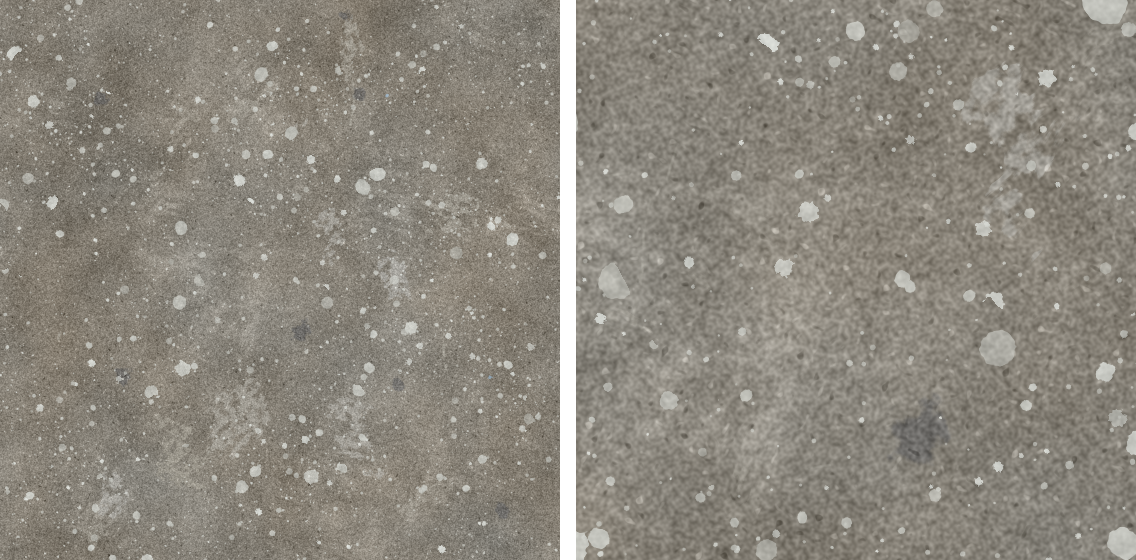
Left: the whole. Right: its middle third, enlarged.
Reproduce this texture procedurally as a Shadertoy shader.

```glsl
// Worn grey-brown concrete floor with scuffs, stains and scattered pale paint drops

const float TAU = 6.28318;

// Three random values in 0..1 for an integer cell and seed
vec3 hash3(vec2 cell, float seed) {
    uvec3 v = uvec3(ivec3(vec3(cell, seed)));
    v = v * 1664525u + 1013904223u;
    v.x += v.y * v.z; v.y += v.z * v.x; v.z += v.x * v.y;
    v ^= v >> 16u;
    v.x += v.y * v.z; v.y += v.z * v.x; v.z += v.x * v.y;
    return vec3(v >> 8u) / 16777216.0;
}

float cornerSlope(vec2 cell, vec2 offset) {
    float a = TAU * hash3(cell, 7.0).x;
    return dot(vec2(cos(a), sin(a)), offset);
}

float gradientNoise(vec2 p) {
    vec2 i = floor(p), f = p - i;
    vec2 u = f * f * f * (f * (f * 6.0 - 15.0) + 10.0);
    vec2 e = vec2(0.0, 1.0);
    return mix(mix(cornerSlope(i, f), cornerSlope(i + e.yx, f - e.yx), u.x),
               mix(cornerSlope(i + e, f - e), cornerSlope(i + 1.0, f - 1.0), u.x), u.y);
}

float fbm(vec2 p) {
    float sum = 0.0, amp = 0.5;
    for (int i = 0; i < 5; i++) {
        sum += amp * gradientNoise(p);
        p = mat2(1.6, 1.2, -1.2, 1.6) * p + 17.3;
        amp *= 0.5;
    }
    return sum;
}

vec2 rotate(vec2 p, float a) {
    return mat2(cos(a), -sin(a), sin(a), cos(a)) * p;
}

// One size class of paint drops: rgb colour and coverage
vec4 paintDrops(vec2 p, float cells, float density, float pixel) {
    vec4 paint = vec4(0.0);
    vec2 home = floor(p * cells);
    for (int k = 0; k < 9; k++) {
        vec2 cell = home + vec2(k % 3, k / 3) - 1.0;
        vec3 place = hash3(cell, cells), look = hash3(cell, cells + 1.0);
        if (place.z > density) continue;
        vec2 q = rotate(p * cells - cell - place.xy, TAU * look.y);
        q.x *= mix(1.0, 0.8, look.z * look.z);
        float radius = mix(0.09, 0.24, look.x * look.x);
        float ragged = mix(0.15, 0.7, pow(look.y, 4.0));
        float wobble = gradientNoise(q * 1.8 / radius + cell * 5.0) + 0.5 * gradientNoise(q * 4.0 / radius + cell * 3.0);
        float edge = length(q) - radius * (1.0 + ragged * wobble);
        float cover = smoothstep(0.7 * pixel, -0.7 * pixel, edge / cells) * mix(0.5, 1.0, sqrt(look.z));
        vec3 tint = mix(vec3(0.73, 0.73, 0.70), vec3(0.84, 0.85, 0.83), look.y);
        if (look.z > 0.99 && cells < 40.0) tint = vec3(0.60, 0.68, 0.74);
        if (cover > paint.a) paint = vec4(tint, cover);
    }
    return paint;
}

void mainImage(out vec4 fragColor, in vec2 fragCoord) {
    float pixel = 1.0 / iResolution.y;
    vec2 p = fragCoord * pixel;
    float rough = fbm(p * 16.0 + 3.0), fine = fbm(p * 70.0);

    // Mottled base with warm and cool areas
    vec3 color = vec3(0.522, 0.500, 0.459);
    color += 0.15 * fbm(p * 3.5 + 9.0) + 0.12 * rough;
    color += vec3(0.03, 0.0, -0.03) * fbm(p * 4.0 + 31.0);

    // Pale scuffs, broken up by two crossing sets of brush streaks
    vec2 warped = p + 0.05 * vec2(rough, fbm(p * 9.0 + 50.0));
    vec2 brushed = mix(p, warped, 0.4);
    float streak = mix(fbm(rotate(brushed, 0.9) * vec2(14.0, 85.0)),
                       fbm(rotate(brushed, -0.4) * vec2(14.0, 85.0) + 20.0),
                       smoothstep(-0.1, 0.1, fbm(p * 3.0 + 5.0)));
    float worn = smoothstep(0.0, 0.3, fbm(warped * 4.0 + 71.0));
    color += 0.10 * worn * smoothstep(-0.1, 0.3, streak + 0.5 * rough);
    float flaked = smoothstep(0.15, 0.20, fbm(warped * 13.0 + 90.0) + 0.35 * streak + 0.3 * fine);
    color = mix(color, vec3(0.67, 0.655, 0.615), 0.5 * flaked * worn);

    // Ragged paint smears
    for (float i = 0.0; i < 10.0; i++) {
        vec3 place = hash3(vec2(i, 2.0), 41.0), look = hash3(vec2(i, 3.0), 42.0);
        vec2 q = rotate(p - place.xy, 1.2 + 1.6 * (look.x - 0.5));
        q /= mix(0.025, 0.065, place.z) * vec2(1.3, mix(0.4, 0.8, look.y));
        float body = 1.0 - length(q) + 2.6 * rough + 1.2 * streak;
        float cover = smoothstep(0.0, 0.15, body) * smoothstep(-0.2, 0.08, fine + 0.5 * streak);
        color = mix(color, mix(vec3(0.62, 0.60, 0.55), vec3(0.70, 0.70, 0.69), look.z), 0.7 * cover);
    }

    // Small dark stains
    for (float i = 0.0; i < 7.0; i++) {
        vec3 place = hash3(vec2(i, 5.0), 43.0);
        float body = 1.0 - length(p - place.xy) / mix(0.009, 0.017, place.z) + 1.8 * rough + 1.6 * fine;
        color = mix(color, vec3(0.36, 0.36, 0.365), 0.6 * smoothstep(0.0, 0.5, body));
    }

    // Thin scratches, with a few brighter drips
    for (float i = 0.0; i < 26.0; i++) {
        vec3 place = hash3(vec2(i, 8.0), 44.0), look = hash3(vec2(i, 9.0), 45.0);
        bool drip = i < 4.0;
        vec2 q = rotate(p - place.xy, drip ? 1.5 + 0.2 * look.x : 2.6 * look.x - 0.6);
        q.y += 0.012 * gradientNoise(vec2(q.x * 14.0, i));
        q.x -= clamp(q.x, 0.0, mix(0.02, 0.08, place.z));
        float line = smoothstep(pixel, -pixel, length(q) - (drip ? 0.002 : 0.0007));
        color = mix(color, vec3(0.70, 0.69, 0.65), line * (drip ? 0.6 : 0.35) * smoothstep(-0.2, 0.1, fine));
    }

    // Sandy grain, dark pits and pale grit
    float grain = 0.10 * gradientNoise(p * 190.0) + 0.13 * gradientNoise(rotate(p, 0.6) * 371.0 + 8.0);
    color += grain + 0.09 * fine;
    float grit = gradientNoise(rotate(p, 1.1) * 150.0 + 60.0);
    color += 0.12 * smoothstep(0.38, 0.55, grit) - 0.12 * smoothstep(0.38, 0.55, -grit);

    // Drops from fine specks up to large blots, gathered in clusters
    float cluster = smoothstep(-0.25, 0.3, fbm(p * 4.5 + 120.0));
    for (float size = 3.0; size >= 0.0; size--) {
        float density = mix(0.25, 0.10, size / 3.0) * mix(0.3, 1.7, cluster);
        vec4 paint = paintDrops(p, 18.0 * exp2(size), density, pixel);
        color = mix(color, paint.rgb + 0.16 * fine + 0.10 * rough + 0.3 * grain, paint.a);
    }

    fragColor = vec4(clamp(color, 0.0, 1.0), 1.0);
}
```
